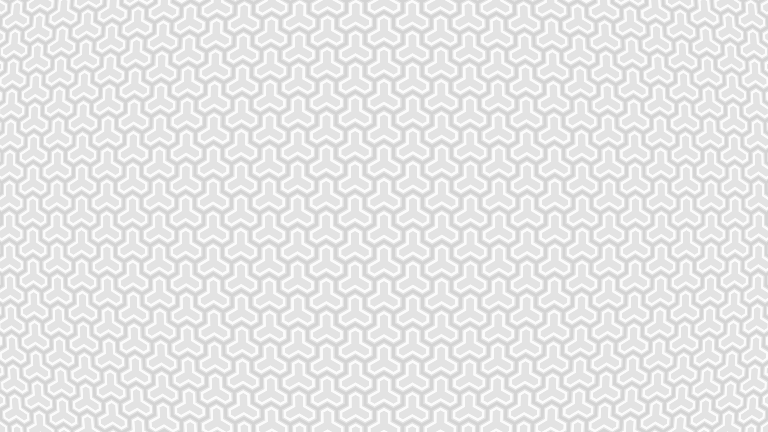
This pattern is drawn by a Shadertoy shader. Its source:

```glsl
#define COLUMN 0.0671     // column spacing, in canvas heights
#define PHASE 0.045       // height of a tile's hub above the centre
#define BULGE 0.11        // shrinking of the tiles away from the centre
#define SEAM 0.156        // line edges, in half arm widths from the seam
#define LINE_OUTER 0.31
#define LINE_INNER 0.586
#define GREY vec3(0.89)
#define SEAM_GREY vec3(0.83)
#define WHITE vec3(0.985)

const float ROOT3 = 1.7320508;

// Depth inside a tile made of three hexagons of inradius 1 around a hub.
float tripodDepth(vec2 p) {
    // Fold the two lower arms onto the upright one.
    p.x = abs(p.x);
    vec2 armAxis = vec2(0.5 * ROOT3, -0.5);
    if (dot(p, armAxis) > p.y) {
        p = vec2(abs(dot(p, vec2(0.5, 0.5 * ROOT3))), dot(p, armAxis));
    }
    float side = 1.0 - p.x;
    float tip = 2.0 - dot(p, vec2(0.5, 0.5 * ROOT3));
    return min(side, tip);
}

// Depth inside whichever tile of the staggered lattice covers p.
float latticeDepth(vec2 p) {
    vec2 period = vec2(6.0, 2.0 * ROOT3);
    float depth = -1.0;
    for (int stagger = 0; stagger < 2; stagger++) {
        vec2 q = p + 0.5 * period * float(stagger);
        q = mod(q + 0.5 * period, period) - 0.5 * period;
        // Arm tips reach into the cell above.
        for (int row = 0; row < 2; row++) {
            depth = max(depth, tripodDepth(q + vec2(0.0, period.y * float(row))));
        }
    }
    return depth;
}

void mainImage(out vec4 fragColor, in vec2 fragCoord) {
    vec2 p = (fragCoord - 0.5 * iResolution.xy) / iResolution.y;
    float scale = 3.0 / COLUMN;

    // Lens warp, then tile units.
    float lens = 1.0 + BULGE * dot(p, p);
    float depth = latticeDepth((p * lens - vec2(0.0, PHASE)) * scale);

    // Seam between tiles and white inner outline.
    float aa = 0.5 * scale * lens / iResolution.y;
    float seam = 1.0 - smoothstep(SEAM - aa, SEAM + aa, depth);
    float outline = smoothstep(LINE_OUTER - aa, LINE_OUTER + aa, depth)
                  - smoothstep(LINE_INNER - aa, LINE_INNER + aa, depth);

    vec3 color = mix(GREY, SEAM_GREY, seam);
    color = mix(color, WHITE, outline);
    fragColor = vec4(color, 1.0);
}
```
